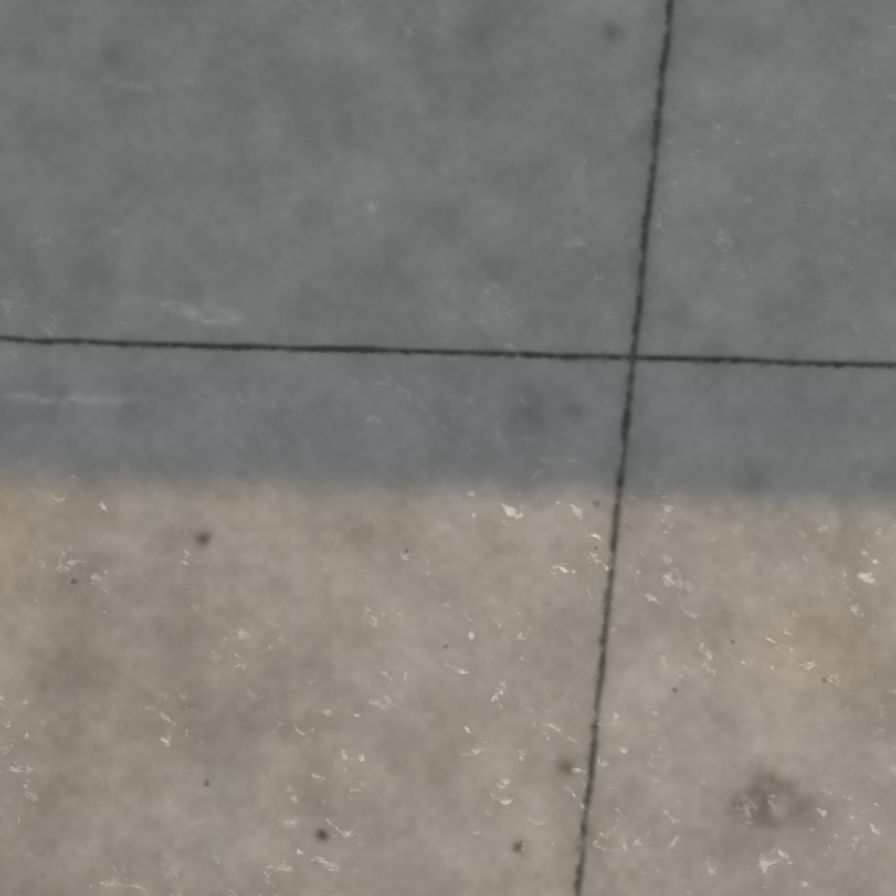
This texture is drawn by a Shadertoy shader. Its source:

```glsl
#define SHADE_COLOR vec3(0.438, 0.442, 0.442)
#define LIT_COLOR vec3(0.588, 0.553, 0.515)
#define TAN_COLOR vec3(0.026, 0.003, -0.024)
#define JOINT_SHADE vec3(0.215, 0.222, 0.220)
#define JOINT_LIT vec3(0.300, 0.280, 0.250)
#define EDGE_SOFTNESS 0.027
#define JOINT_WIDTH 0.0034
#define MOTTLE 0.120
#define GRAIN 0.075
#define FLECK 0.130
#define STAIN_COUNT 12

// Centre, radius and darkness of the larger stains
const vec4 STAINS[STAIN_COUNT] = vec4[](
    vec4(0.130, 0.940, 0.014, 0.05), vec4(0.684, 0.964, 0.012, 0.09),
    vec4(0.540, 0.960, 0.020, 0.04), vec4(0.100, 0.694, 0.020, 0.04),
    vec4(0.586, 0.542, 0.030, 0.05), vec4(0.640, 0.544, 0.015, 0.05),
    vec4(0.225, 0.400, 0.008, 0.20), vec4(0.357, 0.069, 0.006, 0.23),
    vec4(0.577, 0.055, 0.007, 0.20), vec4(0.850, 0.105, 0.045, 0.13),
    vec4(0.843, 0.460, 0.016, 0.05), vec4(0.632, 0.145, 0.010, 0.14));

float hash(vec2 p) {
    return fract(sin(dot(p, vec2(127.1, 311.7))) * 43758.55);
}

float noise(vec2 p) {
    vec2 i = floor(p), f = fract(p);
    f = f * f * (3.0 - 2.0 * f);
    return mix(mix(hash(i), hash(i + vec2(1, 0)), f.x),
               mix(hash(i + vec2(0, 1)), hash(i + vec2(1, 1)), f.x), f.y);
}

float fbm(vec2 p) {
    float sum = 0.0, amp = 0.5;
    for (int i = 0; i < 5; i++) {
        sum += amp * noise(p);
        p = mat2(1.6, 1.2, -1.2, 1.6) * p + 7.3;
        amp *= 0.5;
    }
    return sum;
}

// Soft elliptical patch
float blob(vec2 p, vec2 center, vec2 radius) {
    vec2 d = (p - center) / radius;
    return exp(-dot(d, d));
}

// Dark pits, one candidate per grid cell
float pits(vec2 p, float cells, float px) {
    vec2 id = floor(p * cells);
    vec2 center = 0.3 + 0.4 * vec2(hash(id + 3.1), hash(id + 8.7));
    float d = length(fract(p * cells) - center) / cells;
    float radius = mix(0.0015, 0.0035, hash(id + 5.3));
    return step(0.95, hash(id)) * (1.0 - smoothstep(radius * 0.4, radius * 1.4 + px, d));
}

// Bell profile, so the groove fades into the slab
float jointMask(float d, float width, float px) {
    float w = width + 0.4 * px;
    return exp(-d * d / (w * w));
}

void mainImage(out vec4 fragColor, in vec2 fragCoord) {
    vec2 uv = fragCoord / iResolution.xy;
    float px = 1.0 / iResolution.y;
    vec2 warped = uv + 0.020 * (vec2(fbm(uv * 35.0), fbm(uv * 35.0 + 19.0)) - 0.5);

    // Shadow boundary, falling slightly to the right
    float edge = uv.y - (0.468 - 0.030 * uv.x) + 0.016 * (fbm(uv * 22.0) - 0.5);
    float lit = 1.0 - smoothstep(-EDGE_SOFTNESS, EDGE_SOFTNESS, edge);
    vec3 shade = SHADE_COLOR + 0.012 * smoothstep(0.1, 0.8, uv.x) * smoothstep(0.5, 0.9, uv.y);
    shade += vec3(-0.006, -0.004, 0.002) * blob(uv, vec2(0.35, 0.54), vec2(0.6, 0.05));
    vec3 col = mix(shade, LIT_COLOR, lit);

    // Broad tone changes of the sunlit part
    float tone = 0.022 * blob(uv, vec2(0.82, 0.28), vec2(0.25, 0.2))
               + 0.050 * blob(warped, vec2(0.83, 0.15), vec2(0.045, 0.03))
               + 0.015 * blob(uv, vec2(0.52, 0.12), vec2(0.15))
               - 0.055 * blob(warped, vec2(0.07 + 0.10 * (uv.y - 0.2), 0.20), vec2(0.04, 0.24))
               - 0.022 * blob(uv, vec2(0.25, 0.22), vec2(0.15, 0.12));
    float warmth = 0.7 * blob(uv, vec2(0.0, 0.40), vec2(0.05, 0.12))
                 + 0.6 * blob(warped, vec2(0.435, 0.405), vec2(0.035, 0.02))
                 + 0.7 * blob(uv, vec2(0.92, 0.28), vec2(0.09, 0.06))
                 + 0.6 * (fbm(uv * 16.0 + 31.0) - 0.5);
    col += lit * (tone + TAN_COLOR * warmth);

    // Mottling and grain
    col += MOTTLE * mix(0.75, 1.0, lit) * (fbm(uv * 20.0) - 0.48);
    col += GRAIN * mix(0.65, 1.0, lit) * (fbm(uv * 85.0 + 4.0) - 0.48);

    // Sparse pale glints, gathered in clusters
    float glint = smoothstep(0.62, 0.88, fbm(mat2(0.8, 0.5, -0.6, 0.9) * warped * vec2(65.0, 85.0)));
    float cluster = smoothstep(0.35, 0.75, noise(uv * 11.0 + 9.0));
    cluster += 0.8 * blob(uv, vec2(0.69, 0.37), vec2(0.12, 0.08));
    col += FLECK * glint * cluster * mix(0.45, 1.6, lit);

    // Pale scuffs in the shade
    float scuffs = blob(warped, vec2(0.08, 0.553), vec2(0.10, 0.006))
                 + blob(warped, vec2(0.21, 0.689 - 0.18 * uv.x), vec2(0.07, 0.008))
                 + 0.5 * blob(warped, vec2(0.14, 0.906), vec2(0.07, 0.005))
                 + blob(warped, vec2(0.418, 0.77), vec2(0.007, 0.009));
    col += 0.10 * scuffs * smoothstep(0.2, 0.9, fbm(uv * vec2(60.0, 100.0)));

    // Stains and pits
    for (int i = 0; i < STAIN_COUNT; i++) {
        vec4 s = STAINS[i];
        float ragged = mix(1.0, 2.0 * fbm(uv * 40.0), smoothstep(0.01, 0.04, s.z));
        col -= s.w * ragged * blob(mix(uv, warped, 0.6), s.xy, vec2(s.z));
    }
    col -= 0.11 * lit * pits(uv + 0.002 * noise(uv * 200.0), 19.0, px);

    // Joints of uneven depth with a faint dirty halo
    float ragged = fbm(uv * 95.0) - 0.5;
    float wobble = 0.003 * (noise(uv * 24.0) - 0.5) + 0.002 * ragged;
    float across = uv.y - (0.621 - 0.0285 * uv.x) + wobble;
    float down = uv.x - (0.6445 + 0.104 * uv.y) + wobble;
    float upper = smoothstep(0.58, 0.72, uv.y);
    float depth = 0.76 + 0.9 * ragged + 0.25 * (noise(uv * 30.0 + 2.0) - 0.5);
    col -= 0.035 * exp(-abs(across) / 0.007);
    col -= mix(0.035, 0.075, upper) * exp(-abs(down) / 0.011) * (1.0 + ragged);
    vec3 jointColor = mix(JOINT_SHADE, JOINT_LIT, lit);
    float downMask = jointMask(down, JOINT_WIDTH * (1.15 + 0.9 * ragged), px);
    col = mix(col, jointColor, clamp(downMask * depth, 0.0, 1.0));
    float acrossMask = jointMask(across, JOINT_WIDTH * (0.95 + 0.7 * ragged), px);
    col = mix(col, jointColor, clamp(acrossMask * (0.16 + depth), 0.0, 1.0));

    fragColor = vec4(clamp(col, 0.0, 1.0), 1.0);
}
```
